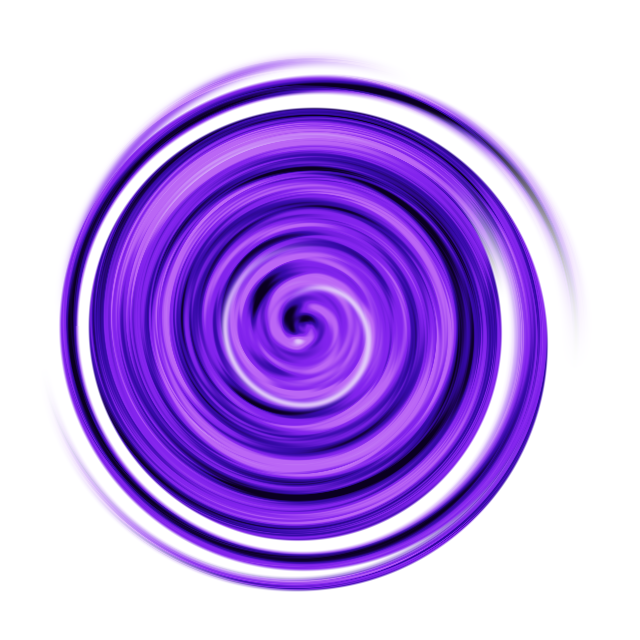
A Shadertoy shader for this background:

```glsl
// Glossy violet whirlpool disc with loose spiral arms on white
#define CENTER vec2(0.475, 0.490)
#define TWIST 62.0
#define STREAK_SCALE 13.0
#define STREAK_GAIN 0.62
#define LINE_SCALE 150.0
#define LINE_GAIN 0.24
#define ARC_SPREAD 0.10
#define ARC_SLOPE 0.06

const vec3 INK = vec3(0.04, 0.00, 0.13);
const vec3 INDIGO = vec3(0.21, 0.04, 0.66);
const vec3 VIOLET = vec3(0.51, 0.14, 0.93);
const vec3 ORCHID = vec3(0.73, 0.40, 0.96);
const vec3 LAVENDER = vec3(0.89, 0.80, 0.98);

// Full rings: radius, width, tone change
const vec3 RINGS[10] = vec3[10](
    vec3(0.299, 0.014, 0.10), vec3(0.266, 0.007, -0.20), vec3(0.246, 0.008, -0.32),
    vec3(0.222, 0.014, 0.22), vec3(0.192, 0.007, -0.28), vec3(0.172, 0.010, -0.12),
    vec3(0.158, 0.007, 0.20), vec3(0.140, 0.008, -0.18), vec3(0.105, 0.010, 0.18),
    vec3(0.070, 0.012, 0.15));

// Partial arcs: radius, turn, width, tone change
const vec4 ARCS[11] = vec4[11](
    vec4(0.086, 0.11, 0.012, -0.65), vec4(0.083, 0.86, 0.008, -0.45),
    vec4(0.127, 0.58, 0.014, 0.30), vec4(0.150, 0.66, 0.014, 0.25),
    vec4(0.290, 0.13, 0.020, 0.25), vec4(0.300, 0.27, 0.008, 0.28),
    vec4(0.268, 0.78, 0.006, -0.40), vec4(0.262, 0.66, 0.006, -0.35),
    vec4(0.285, 0.98, 0.006, -0.40), vec4(0.290, 0.66, 0.020, 0.12),
    vec4(0.290, 0.40, 0.024, -0.28));

float hash(vec2 p) { return fract(sin(dot(p, vec2(127.1, 311.7))) * 43758.5453); }

float noise(vec2 p) {
    vec2 i = floor(p), f = fract(p);
    f = f * f * (3.0 - 2.0 * f);
    return mix(mix(hash(i), hash(i + vec2(1, 0)), f.x),
               mix(hash(i + vec2(0, 1)), hash(i + vec2(1, 1)), f.x), f.y);
}

float bell(float x, float width) { return exp(-x * x / (width * width)); }
float below(float r, float edge, float soft) { return 1.0 - smoothstep(edge - soft, edge + soft, r); }

// Spiral boundaries; turn runs clockwise from the left and may be negative
float discEdge(float turn) {
    return 0.307 + 0.029 * smoothstep(-0.55, -0.20, turn) + 0.078 * smoothstep(0.15, 0.80, turn);
}
float armInner(float turn) {
    return 0.333 + 0.021 * smoothstep(-0.55, -0.25, turn) + 0.065 * smoothstep(0.15, 0.55, turn);
}
float armOuter(float turn) { return 0.381 + 0.057 * smoothstep(0.15, 0.55, turn); }

vec3 ramp(float tone) {
    vec3 c = mix(INK, INDIGO, smoothstep(0.0, 0.28, tone));
    c = mix(c, VIOLET, smoothstep(0.25, 0.52, tone));
    c = mix(c, ORCHID, smoothstep(0.52, 0.80, tone));
    return mix(c, LAVENDER, smoothstep(0.85, 1.25, tone));
}

// Dark core with lit edges across an arm
float armTone(float r, float turn, float lines) {
    float inner = armInner(turn);
    float across = (r - inner) / (armOuter(turn) - inner);
    return 0.60 - 0.58 * bell(across - 0.42, 0.30) + 0.35 * (lines - 0.5);
}

void mainImage(out vec4 fragColor, in vec2 fragCoord) {
    vec2 p = (fragCoord - 0.5 * iResolution.xy) / min(iResolution.x, iResolution.y) + 0.5 - CENTER;
    float soft = max(0.002, 1.0 / min(iResolution.x, iResolution.y));
    float r = length(p);
    float turn = fract(atan(p.y, -p.x) / 6.2831853);

    // Twisted noise makes the liquid streaks
    float spin = TWIST * r;
    vec2 q = mat2(cos(spin), sin(spin), -sin(spin), cos(spin)) * p;
    float streaks = 0.65 * noise(q * STREAK_SCALE + 7.0) + 0.35 * noise(q * STREAK_SCALE * 2.3 + 31.0);
    float lines = noise(vec2(r * LINE_SCALE + 2.0 * streaks, 4.0));
    float tone = 0.50 + STREAK_GAIN * (streaks - 0.5) + LINE_GAIN * (lines - 0.5);
    for (int i = 0; i < 10; i++) tone += RINGS[i].z * bell(r - RINGS[i].x, RINGS[i].y);
    for (int i = 0; i < 11; i++) {
        float along = fract(turn - ARCS[i].y + 0.5) - 0.5;
        tone += ARCS[i].w * bell(along, ARC_SPREAD) * bell(r - ARCS[i].x - ARC_SLOPE * along, ARCS[i].z);
    }

    // Curled core
    float curl = sin(2.0 * (atan(p.y, p.x) + 75.0 * r) + 1.0);
    tone += 0.28 * curl * bell(r, 0.055) * smoothstep(0.0, 0.02, r);
    tone -= 0.60 * bell(length(p - vec2(-0.009, 0.014)), 0.020);
    tone += 0.45 * bell(length(p - vec2(-0.009, -0.021)), 0.010);

    // Dark rim and outer arm shading
    float rim = mix(discEdge(turn), discEdge(turn - 1.0), smoothstep(0.35, 0.50, turn));
    tone -= 0.30 * bell(r - rim + 0.010, 0.014);
    float lateArm = smoothstep(armInner(turn - 1.0) - 0.004, armInner(turn - 1.0) + 0.004, r)
                  * below(r, armOuter(turn - 1.0), 0.004) * smoothstep(0.45, 0.72, turn);
    float spread = 0.003 + 0.016 * smoothstep(0.20, 0.50, turn);
    float arm = smoothstep(armInner(turn) - spread, armInner(turn) + spread, r)
              * below(r, armOuter(turn), spread) * (1.0 - smoothstep(0.34, 0.53, turn));
    tone = mix(tone, armTone(r, turn - 1.0, lines), lateArm);
    tone = mix(tone, armTone(r, turn, lines), step(discEdge(turn) + 0.006, r) * step(turn, 0.55));

    // White channel, lower left tail and upper tail
    float channelSoft = 0.004 + 0.012 * (1.0 - smoothstep(0.50, 0.75, turn));
    float channel = smoothstep(-soft, soft, r - discEdge(turn - 1.0))
                  * below(r, armInner(turn - 1.0), channelSoft) * smoothstep(0.36, 0.48, turn);
    float tailInner = 0.381 + 0.023 * smoothstep(0.60, 0.90, turn);
    float tail = smoothstep(tailInner - 0.004, tailInner + 0.010, r) * (1.0 - smoothstep(0.82, 0.98, turn));
    float split = smoothstep(0.378, 0.384, r) * smoothstep(0.55, 0.72, turn) * (1.0 - tail);
    float tailSoft = soft + 0.012 * smoothstep(0.72, 0.92, turn);
    float cover = below(r, discEdge(turn), tailSoft) * (1.0 - channel) * (1.0 - split);
    float wisp = bell(r - 0.375 - 0.044 * smoothstep(0.05, 0.30, turn), 0.009)
               * smoothstep(0.0, 0.08, turn) * (1.0 - smoothstep(0.18, 0.32, turn));
    cover = max(cover, max(arm, 0.75 * wisp));

    // Pale spiral highlight around the core
    vec3 color = ramp(tone);
    for (int k = 0; k < 2; k++) {
        float t = turn + float(k);
        float path = 0.046 + 0.077 * smoothstep(0.10, 0.75, t);
        float glow = smoothstep(0.10, 0.40, t) * (1.0 - smoothstep(0.95, 1.35, t));
        color = mix(color, LAVENDER, 0.95 * glow * bell(r - path, 0.0055));
    }
    fragColor = vec4(mix(vec3(1.0), color, cover), 1.0);
}
```
